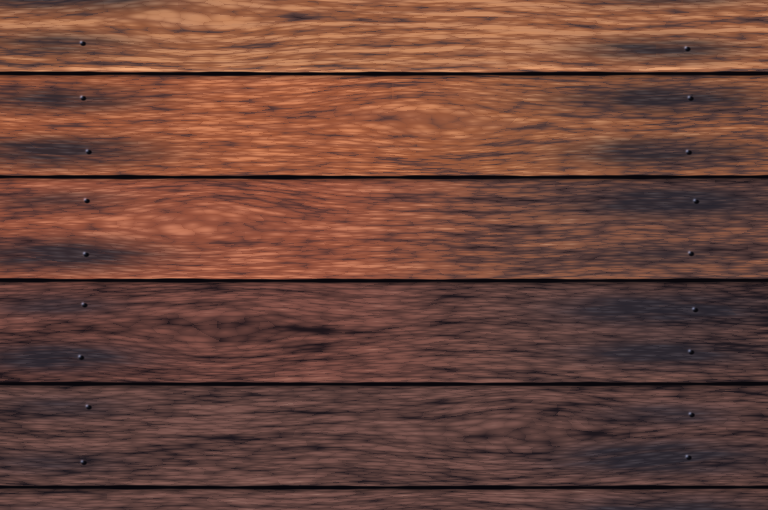
This texture is drawn by a WebGL 2 fragment shader. Its source:

```glsl
#version 300 es
precision highp float;

uniform vec2 u_resolution;
out vec4 fragColor;

const float PITCH = 0.2028;      // board height, canvas height = 1
const float FIRST_SEAM = 0.045;  // height of the lowest seam

const vec3 DEEP = vec3(0.11, 0.085, 0.105);
const vec3 UMBER = vec3(0.34, 0.24, 0.225);
const vec3 PLUM = vec3(0.46, 0.32, 0.295);
const vec3 RUST = vec3(0.58, 0.35, 0.235);
const vec3 DUSTY = vec3(0.63, 0.49, 0.44);
const vec3 TAN = vec3(0.79, 0.54, 0.38);
const vec3 STAIN = vec3(0.14, 0.135, 0.17);
const vec3 GAP = vec3(0.03, 0.025, 0.04);

float hash(vec2 p) {
  return fract(sin(dot(p, vec2(127.1, 311.7))) * 43758.5);
}

// Cellular noise: x = distance to nearest point, y = random shade of its cell
vec2 cellular(vec2 p) {
  vec2 cell = floor(p);
  vec2 best = vec2(9.0, 0.0);
  for (int j = -1; j <= 1; j++) {
    for (int i = -1; i <= 1; i++) {
      vec2 c = cell + vec2(i, j);
      float d = length(c + vec2(hash(c), hash(c + 37.3)) - p);
      if (d < best.x) best = vec2(d, hash(c + 71.9));
    }
  }
  return best;
}

// Stretched cells, centred near zero
float streaks(vec2 p, vec2 scale) {
  vec2 c = cellular(p * scale);
  return 0.5 - c.x + 0.35 * (c.y - 0.5);
}

float layeredSines(float x, float seed) {
  return 0.5 * sin(3.1 * x + 2.3 * seed) + 0.3 * sin(7.3 * x + 4.1 * seed)
       + 0.2 * sin(16.7 * x + 1.7 * seed);
}

float blob(vec2 d, vec2 radius) {
  d /= radius;
  return exp(-dot(d, d));
}

// Bend the grain gently and open it around one eye per board
vec2 bendGrain(vec2 p, float v, float id) {
  vec2 eye = vec2(0.35 + 0.8 * hash(vec2(id, 5.0)), 0.11);
  vec2 d = vec2(p.x, v) - eye;
  float bend = 0.007 * layeredSines(p.x, id) - 0.65 * d.y * blob(d, vec2(0.2, 0.07));
  return vec2(p.x + 3.7 * id, p.y + bend);
}

vec3 woodRamp(float tone, float warmth) {
  vec3 c = mix(DEEP, UMBER, smoothstep(0.0, 0.42, tone));
  c = mix(c, mix(PLUM, RUST, warmth), smoothstep(0.36, 0.62, tone));
  return mix(c, mix(DUSTY, TAN, warmth), smoothstep(0.6, 0.95, tone));
}

// x = stain strength, y = hole coverage, z = glint on the hole edge
vec3 nails(vec2 local, float id, float px) {
  vec3 marks = vec3(0.0);
  for (int k = 0; k < 4; k++) {
    vec2 side = vec2(k & 1, k >> 1);
    vec2 key = side + vec2(id * 3.0, 11.0);
    vec2 centre = vec2(0.167, 0.055) + side * vec2(1.19, 0.095);
    centre += 0.018 * (vec2(hash(key), hash(key + 9.0)) - 0.5);
    vec2 d = local - centre;
    float spread = 0.5 + 0.8 * hash(key + 23.0);
    marks.x += spread * blob(d + vec2(0.055, 0.0), vec2(0.1, 0.016) * (0.6 + spread));
    float hole = length(d * vec2(0.8, 1.0));
    marks.y = max(marks.y, 1.0 - smoothstep(0.004 - px, 0.004 + px, hole));
    marks.z += blob(d + vec2(0.004, -0.003), vec2(0.003)) * step(0.5, spread);
  }
  return marks;
}

void main() {
  vec2 p = gl_FragCoord.xy / u_resolution.y;
  float px = 1.0 / u_resolution.y;
  float row = (p.y - FIRST_SEAM + 0.001 * sin(2.0 * p.x)) / PITCH;
  float id = floor(row);
  float v = fract(row) * PITCH;
  vec2 local = vec2(p.x, v);

  // Grain, from broad bands to fine flecks
  vec2 g = bendGrain(p, v, id);
  float broad = streaks(g, vec2(2.5, 34.0));
  float medium = streaks(g, vec2(7.0, 100.0));
  float fine = streaks(g, vec2(24.0, 185.0));
  float rings = sin(265.0 * g.y + 5.0 * layeredSines(g.x * 0.7, 2.0) + 2.5 * broad);

  // Boards grow warmer and lighter upwards
  float warmth = smoothstep(0.6, 3.0, id);
  float topBoard = step(3.5, id);
  float tone = mix(0.37, 0.61, warmth) + 0.05 * (hash(vec2(id, 2.0)) - 0.5);
  tone += 0.2 * broad + 0.34 * medium + 0.32 * fine;
  tone += mix(0.03, 0.13, topBoard) * rings;
  tone += 0.05 * layeredSines(p.x * 0.8, id + 1.0);

  // Weathered right half, dim ends and a pale slanted rub
  float middle = 1.0 - smoothstep(0.6, 1.6, abs(id - 2.0));
  tone -= 0.13 * middle * smoothstep(0.7, 1.0, p.x);
  tone -= 0.07 * smoothstep(0.5, 0.8, abs(p.x - 0.75));
  float rub = blob(local - vec2(1.14 + 0.4 * v, 0.09), vec2(0.045, 0.08));
  tone += 0.12 * rub * step(2.5, id) * (1.0 - topBoard);

  vec3 color = woodRamp(tone, warmth * (0.85 + 0.3 * medium));
  color *= mix(vec3(1.0), vec3(1.08, 0.93, 0.9), middle * (1.0 - smoothstep(0.6, 1.1, p.x)));

  // Nail holes with dark, bluish bleed along the grain
  vec3 marks = nails(local, id, px);
  float bleed = clamp(marks.x * (0.75 + 0.9 * medium + 0.6 * broad), 0.0, 0.85);
  color = mix(color, STAIN + 0.12 * max(fine, 0.0), bleed);
  color = mix(color, GAP, marks.y);
  color += vec3(0.3, 0.33, 0.4) * min(marks.z, 1.0);

  // Worn lower lip, shaded upper edge, then the gap itself
  float lip = blob(vec2(v - 0.009, 0.0), vec2(0.004));
  color += lip * mix(0.03, 0.16, topBoard) * vec3(1.0, 0.8, 0.6) * (0.6 + medium);
  color *= 1.0 - 0.35 * smoothstep(PITCH - 0.014, PITCH, v);
  float seam = min(v, PITCH - v) + 0.0012 * layeredSines(p.x * 6.0, floor(row + 0.5));
  color = mix(GAP, color, smoothstep(0.0032 - px, 0.0032 + px, seam));

  fragColor = vec4(clamp(color, 0.0, 1.0), 1.0);
}
```
